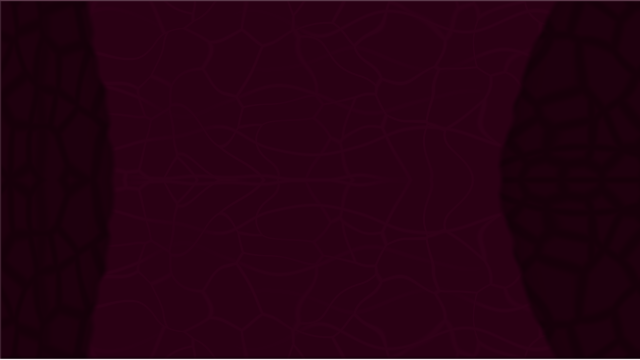
Reproduce this background procedurally as a Shadertoy shader.

```glsl
// Dark maroon cavern: faintly veined center between two darker cracked side walls, mirrored top to bottom.

vec2 hash2(vec2 p) {
    return fract(sin(vec2(dot(p, vec2(127.1, 311.7)), dot(p, vec2(269.5, 183.3)))) * 43758.5453);
}

float noise(vec2 p) {
    vec2 i = floor(p), f = fract(p);
    f = f * f * (3.0 - 2.0 * f);
    return mix(mix(hash2(i).x, hash2(i + vec2(1, 0)).x, f.x),
               mix(hash2(i + vec2(0, 1)).x, hash2(i + vec2(1, 1)).x, f.x), f.y);
}

// Distance to the nearest border between Voronoi cells
float cellBorder(vec2 p) {
    vec2 cell = floor(p), f = fract(p), nearest = vec2(0);
    float best = 9.0, border = 9.0;
    for (int y = -1; y <= 1; y++)
    for (int x = -1; x <= 1; x++) {
        vec2 o = vec2(x, y);
        vec2 r = o + hash2(cell + o) - f;
        if (dot(r, r) < best) { best = dot(r, r); nearest = r; }
    }
    for (int y = -2; y <= 2; y++)
    for (int x = -2; x <= 2; x++) {
        vec2 o = vec2(x, y);
        vec2 r = o + hash2(cell + o) - f;
        vec2 gap = r - nearest;
        if (dot(gap, gap) > 0.0001)
            border = min(border, dot(0.5 * (r + nearest), normalize(gap)));
    }
    return border;
}

// Soft stroke of a given half width
float stroke(float d, float width) {
    return 1.0 - smoothstep(width * 0.2, width, abs(d));
}

void mainImage(out vec4 fragColor, in vec2 fragCoord) {
    vec2 uv = fragCoord / iResolution.xy;
    vec2 p = vec2(uv.x * 16.0 / 9.0, abs(uv.y - 0.5));
    vec2 bend = vec2(noise(p * 8.0), noise(p * 8.0 + 31.0)) - 0.5;

    // Center: curved net of fine veins, some fading out
    float vein = stroke(cellBorder((p + bend * 0.13) * 7.5), 0.055);
    vein *= 0.45 + 0.55 * noise(p * 6.0 + 9.0);

    // Long flowing veins and a split seam along the mirror axis
    for (float k = 1.0; k < 5.0; k++) {
        float height = 0.11 * k + 0.032 * sin(p.x * (8.0 + 2.0 * k) + k * 2.3) + bend.y * 0.03;
        vein = max(vein, 0.8 * stroke(p.y - height, 0.008) * smoothstep(0.25, 0.55, noise(p * 4.0 + k * 7.0)));
    }
    float seam = stroke(p.y - 0.016 * noise(vec2(p.x * 11.0, 3.0)), 0.008);
    seam *= smoothstep(0.33, 0.42, p.x) * (1.0 - smoothstep(1.0, 1.15, p.x));
    vec3 color = vec3(0.166, 0.0, 0.080) + vec3(0.026, 0.003, 0.016) * max(vein, seam * 0.8);

    // Walls: ragged bulging outlines, positive inside
    float ragged = (noise(vec2(p.y * 24.0, p.x * 3.0)) - 0.5) * 0.022;
    float leftWall = 0.317 - 0.22 * pow(p.y, 1.4) - p.x + ragged;
    float rightWall = p.x - 1.392 - 0.5 * pow(p.y, 1.7) + ragged;
    float inside = max(leftWall, rightWall);

    // Cracks: tall cells on the left, larger cells with ribs on the right
    bool onLeft = p.x < 0.9;
    vec2 density = onLeft ? vec2(12.0, 8.0) : vec2(8.5, 8.0);
    float crack = stroke(cellBorder((p + bend * 0.06) * density + 40.0), 0.20);
    if (onLeft) {
        crack = max(crack, 0.7 * stroke(p.x - 0.116 - bend.x * 0.03, 0.025));
    } else {
        float arch = p.y - 0.092 + 0.9 * pow(p.x - 1.62, 2.0);
        crack = max(crack, max(stroke(p.y, 0.014), stroke(arch, 0.016)));
        float post = stroke(p.x - 1.643, 0.017) * smoothstep(0.08, 0.1, p.y) * (1.0 - smoothstep(0.22, 0.26, p.y));
        crack = max(crack, post);
    }
    vec3 wall = mix(vec3(0.118, 0.0, 0.053), vec3(0.092, 0.0, 0.040), crack);
    wall *= 1.0 - 0.10 * (1.0 - smoothstep(0.0, 0.06, inside));
    color = mix(color, wall, smoothstep(-0.012, 0.010, inside));

    // Shade above the floor, then pale hairlines on the left, top and bottom rims
    color *= 1.0 - 0.4 * (1.0 - smoothstep(0.004, 0.014, uv.y));
    color = mix(color, vec3(0.24, 0.12, 0.18), 1.0 - smoothstep(0.001, 0.0028, uv.x));
    color = mix(color, vec3(0.36, 0.22, 0.29), smoothstep(0.995, 0.998, uv.y));
    color = mix(color, vec3(0.97, 0.94, 0.95), 1.0 - smoothstep(0.002, 0.005, uv.y));

    fragColor = vec4(color, 1.0);
}
```
